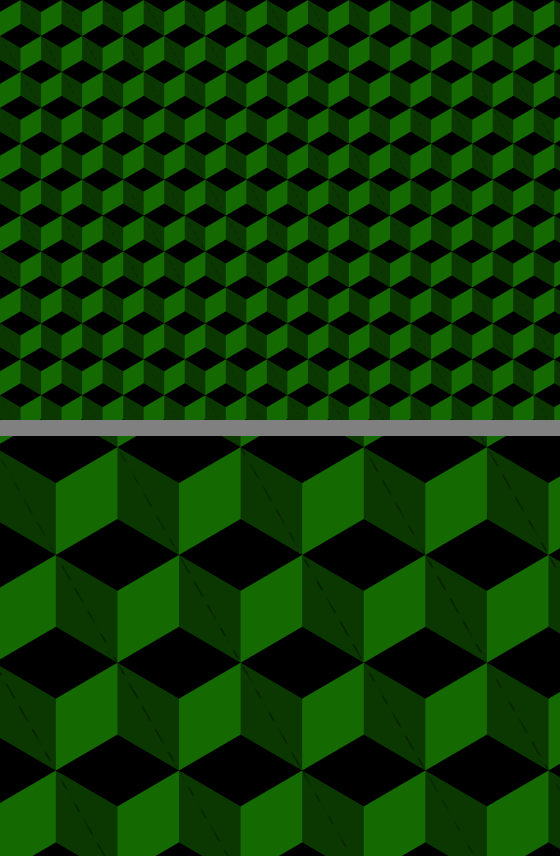
Top, the full canvas; bottom, a detail of the centre.
Write a WebGL 2 fragment shader that draws this pattern.

```glsl
#version 300 es
precision highp float;

#define COLUMNS 13.64
#define ROWS 11.69
#define LIGHT_FACE vec3(0.08, 0.41, 0.0)
#define DARK_FACE vec3(0.04, 0.22, 0.0)
#define TOP_FACE vec3(0.0)
#define CREASE_WIDTH 0.0014
#define CREASE_STRENGTH 0.42

uniform vec2 u_resolution;
out vec4 fragColor;

// Coverage of the region where a signed distance is positive.
float coverage(float dist, float pixel) {
    return clamp(dist / pixel + 0.5, 0.0, 1.0);
}

// Layered sines giving each face an uneven, broken crease.
float creaseWear(vec2 cell, float along) {
    float seed = 2.0 * sin(cell.x * 12.9 + cell.y * 7.3);
    float dashes = sin(along * 31.0 + seed * 3.0) + 0.6 * sin(along * 57.0 - seed * 5.0);
    return smoothstep(-0.9, 0.9, dashes) * (0.7 + 0.15 * seed);
}

void main() {
    vec2 uv = gl_FragCoord.xy / u_resolution;
    float pixel = 1.0 / u_resolution.y;
    float columnSize = u_resolution.x / u_resolution.y / COLUMNS;
    float rowSize = 1.0 / ROWS;

    // Rows count downward; alternate rows shift by half a column.
    vec2 grid = vec2(uv.x * COLUMNS, (1.0 - uv.y) * ROWS);
    float row = floor(grid.y);
    float shifted = grid.x + 0.5 * mod(row + 1.0, 2.0);
    float column = floor(shifted + 0.5);
    float offset = shifted - column;
    float slope = 2.0 * abs(offset);
    float down = grid.y - row;

    // Left and right faces meet at vertical seams.
    float seam = sign(offset) * min(abs(offset), 0.5 - abs(offset));
    float right = coverage(seam * columnSize, pixel);
    vec3 sides = mix(LIGHT_FACE, DARK_FACE, right);

    // Thin crease along the long diagonal of each dark face.
    float diagonalScale = rowSize / length(vec2(2.0 * rowSize / columnSize, 1.0));
    float crease = abs(down - slope) * diagonalScale;
    float line = coverage(0.5 * CREASE_WIDTH - crease, pixel);
    float wear = creaseWear(vec2(column, row), down);
    sides *= 1.0 - CREASE_STRENGTH * line * wear * right;

    // Zigzag band of side faces, leaving diamonds for the tops.
    float depth = down - slope / 3.0;
    float edge = min(depth, 2.0 / 3.0 - depth);
    float edgeScale = rowSize / length(vec2(2.0 / 3.0 * rowSize / columnSize, 1.0));
    float band = coverage(edge * edgeScale, pixel);

    fragColor = vec4(mix(TOP_FACE, sides, band), 1.0);
}
```
